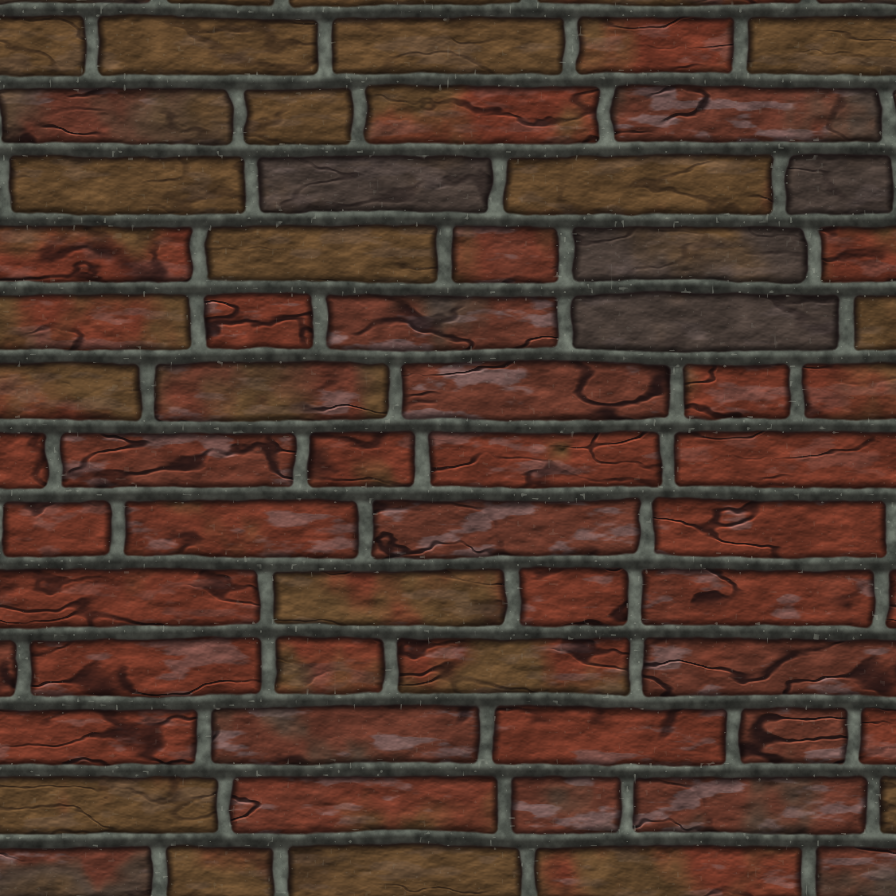
A WebGL 1 fragment shader for this texture:

```glsl
precision highp float;
// Weathered brick wall: thirteen tiling courses of long and short bricks in
// red, ochre and grey clay. Rounded boxes shape the bricks; periodic noise
// adds cracks, pale flakes, stains and gritty grey-green mortar.
uniform vec2 u_resolution;

const float COURSES = 13.0;
const float COURSE_SHIFT = 0.17;
const float LONG_BRICK = 0.275;
const vec2 HALF_JOINT = vec2(0.0085, 0.0078);

const vec3 RED_CLAY = vec3(0.44, 0.215, 0.155);
const vec3 OCHRE_CLAY = vec3(0.385, 0.285, 0.18);
const vec3 GREY_CLAY = vec3(0.29, 0.245, 0.22);
const vec3 FLAKE = vec3(0.50, 0.44, 0.45);
const vec3 CREVICE = vec3(0.10, 0.065, 0.07);
const vec3 MORTAR_DARK = vec3(0.17, 0.17, 0.155);
const vec3 MORTAR_LIGHT = vec3(0.37, 0.39, 0.355);
const vec3 GRIT = vec3(0.58, 0.59, 0.54);

float hash(vec2 p) {
  vec3 q = fract(p.xyx * 0.1031);
  q += dot(q, q.yzx + 33.33);
  return fract((q.x + q.y) * q.z);
}

// Value noise that repeats after one canvas.
float noise(vec2 uv, vec2 cells) {
  vec2 p = uv * cells;
  vec2 i = floor(p);
  vec2 f = p - i;
  f = f * f * (3.0 - 2.0 * f);
  vec2 a = mod(i, cells);
  vec2 b = mod(i + 1.0, cells);
  return mix(mix(hash(a), hash(vec2(b.x, a.y)), f.x),
             mix(hash(vec2(a.x, b.y)), hash(b), f.x), f.y);
}

float fbm(vec2 uv, vec2 cells) {
  float sum = 0.0;
  float gain = 0.5;
  for (int i = 0; i < 4; i++) {
    sum += gain * noise(uv, cells);
    cells *= 2.0;
    gain *= 0.5;
  }
  return sum / 0.9375;
}

// Left end, right end and index of the brick at x within a course.
vec3 brickSpan(float x, float row) {
  float shortBrick = 0.135 + 0.055 * step(0.85, hash(vec2(row, 3.0)));
  float wideSlot = 1.0 + floor(3.0 * hash(vec2(row, 7.0)));
  float wideBrick = 1.0 - shortBrick - 2.0 * LONG_BRICK;
  vec3 span = vec3(0.0);
  float left = 0.0;
  for (int i = 0; i < 4; i++) {
    float slot = float(i);
    float width = i == 0 ? shortBrick : (slot == wideSlot ? wideBrick : LONG_BRICK);
    if (x >= left) span = vec3(left, left + width, slot);
    left += width;
  }
  // A few courses have their widest brick cut in two.
  if (span.z == wideSlot && hash(vec2(row, 11.0)) > 0.82) {
    float cut = span.x + 0.45 * wideBrick;
    span = x < cut ? vec3(span.x, cut, span.z) : vec3(cut, span.y, 4.0);
  }
  return span;
}

float roundedBox(vec2 p, vec2 halfSize, float radius) {
  vec2 q = abs(p) - halfSize + radius;
  return length(max(q, 0.0)) + min(max(q.x, q.y), 0.0) - radius;
}

// Surface height in x, crack depth in y.
vec2 relief(vec2 p, float cracking) {
  vec2 warp = vec2(fbm(p, vec2(14.0, 26.0)), fbm(p + 0.37, vec2(14.0, 26.0))) - 0.5;
  float vein = abs(noise(p + 0.05 * warp, vec2(15.0, 42.0)) - 0.5);
  float mask = smoothstep(0.40, 0.62, fbm(p + 0.7, vec2(9.0, 18.0)));
  float crack = (1.0 - smoothstep(0.01, 0.09, vein)) * mask * cracking;
  return vec2(fbm(p, vec2(40.0, 76.0)) - 0.45 * crack, crack);
}

vec3 brickColor(vec2 uv, vec2 id, float depth) {
  float tone = hash(id + 17.0);
  float wear = hash(id + 41.0);
  vec2 p = uv + vec2(hash(id + 5.0), hash(id + 9.0));
  // Red clay gathers in the lower middle courses, with stains in each brick.
  float redBias = 0.5 - 0.5 * cos(6.2832 * (uv.y + 0.14));
  float stain = fbm(p, vec2(12.0, 10.0)) - 0.5;
  float red = smoothstep(0.38, 0.62, 0.6 * tone + 0.42 * redBias + 0.8 * stain);
  float grey = smoothstep(0.65, 0.85, wear + 0.4 * stain) * (1.0 - 0.75 * red);
  vec3 color = mix(mix(OCHRE_CLAY, RED_CLAY, red), GREY_CLAY, grey);
  float cracking = mix(0.4, 1.0, red) * (0.6 + 0.4 * wear);
  vec2 surface = relief(p, cracking);
  float slope = surface.x - relief(p + vec2(-0.001, 0.002), cracking).x;
  float flake = smoothstep(0.57, 0.70, fbm(p + 0.21, vec2(22.0, 64.0)));
  color = mix(color, FLAKE, flake * mix(0.15, 0.6, red * wear));
  color *= clamp(0.92 + 1.1 * slope + 0.5 * (surface.x - 0.5), 0.45, 1.5);
  color = mix(color, CREVICE, 0.75 * surface.y);
  return color * mix(0.5, 1.0, smoothstep(0.0, 0.009, depth));
}

// bed is the height above the nearest bed joint, in courses.
vec3 mortarColor(vec2 uv, float bed) {
  float shadow = 1.0 - smoothstep(0.03, 0.13, abs(bed + 0.05));
  float grain = fbm(uv, vec2(90.0));
  vec3 color = mix(MORTAR_LIGHT, MORTAR_DARK, 0.85 * shadow);
  return color * (0.55 + 0.85 * grain);
}

void main() {
  vec2 uv = gl_FragCoord.xy / u_resolution;
  float pixel = 1.0 / min(u_resolution.x, u_resolution.y);
  vec2 sway = vec2(noise(uv, vec2(9.0, 40.0)), noise(uv + 0.4, vec2(7.0, 13.0))) - 0.5;
  vec2 bent = uv + 0.006 * sway;

  // Find the course, then the brick in it.
  float course = bent.y * COURSES + COURSE_SHIFT;
  float row = mod(floor(course), COURSES);
  float across = fract(course);
  float x = fract(bent.x - row * 0.382 - 0.2 * hash(vec2(row, 23.0)));
  vec3 span = brickSpan(x, row);
  vec2 center = vec2(0.5 * (span.x + span.y), 0.5);
  vec2 halfSize = 0.5 * vec2(span.y - span.x, 1.0 / COURSES) - HALF_JOINT;
  float dist = roundedBox(vec2(x - center.x, (across - 0.5) / COURSES), halfSize, 0.006);
  dist += 0.005 * (fbm(uv, vec2(34.0)) - 0.5);

  // Blend clay and mortar, with a dark seam that fades at the lower edge.
  float bed = across < 0.5 ? across : across - 1.0;
  float clay = 1.0 - smoothstep(-pixel, pixel + 0.001, dist);
  vec3 color = mix(mortarColor(uv, bed), brickColor(uv, vec2(span.z, row), -dist), clay);
  float seam = exp(-abs(dist) / 0.0022) * mix(0.65, 0.15, smoothstep(0.2, 0.1, abs(bed - 0.08)));
  color = mix(color, CREVICE, seam);
  float grit = smoothstep(0.86, 0.98, noise(uv, vec2(230.0)));
  color = mix(color, GRIT, grit * mix(0.4, 0.12, smoothstep(0.0, 0.006, -dist)));
  gl_FragColor = vec4(color, 1.0);
}
```
